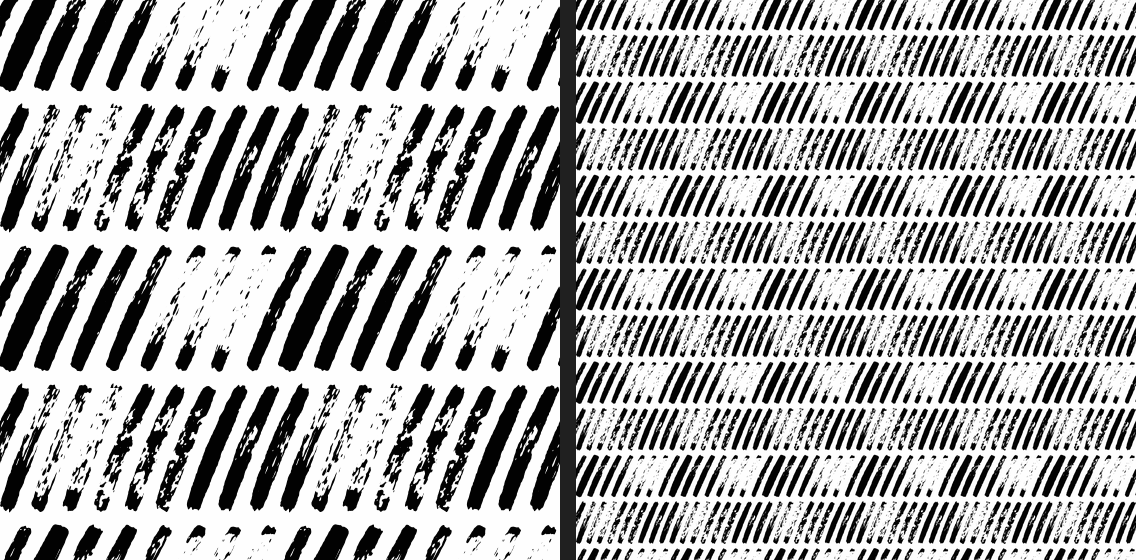
Left: one tile. Right: repeated 3 by 3.
Reproduce this pattern procedurally as a Shadertoy shader.

```glsl
// Slanted dry-brush strokes in alternating rows: one row of eight runs from
// loaded to dry, the next of nine is scuffed. Each stroke is a bowed rounded
// bar whose ink is a thresholded bristle noise, seeded by its wrapped index.

#define REPEATS 2.0      // tiles across and down
#define ROW_SHIFT 0.15   // lower border of the first row, in tiles
#define MARGIN 0.031     // gap below each stroke, in tiles
#define HEIGHT 0.437     // vertical extent of a stroke
#define FIRST_X 0.021    // foot of the first stroke
#define BOW 0.009        // sideways bulge at mid stroke
#define END_SLANT 0.36   // tilt of the stroke ends
#define CORNER 0.012     // rounding of the ends
#define EDGE_DRYNESS 0.45
#define SAMPLES 4        // antialiasing grid per axis
#define PAPER vec3(0.995)
#define INK vec3(0.008)

// Per stroke: ink at the middle, loaded length at foot, at head, blotchiness
const vec4 FADING[8] = vec4[8](
    vec4(1.60, 0.50, 0.30, 0.0), vec4(0.45, 0.82, 0.26, 0.1),
    vec4(0.82, 0.95, 0.22, 0.1), vec4(0.46, 0.80, 0.10, 0.2),
    vec4(0.27, 0.32, 0.09, 0.3), vec4(0.25, 0.24, 0.07, 0.4),
    vec4(0.14, 0.22, 0.07, 0.4), vec4(0.92, 0.50, 0.02, 0.0));
const vec4 SCUFFED[9] = vec4[9](
    vec4(0.53, 0.55, 0.02, 0.2), vec4(0.38, 0.12, 0.05, 0.4),
    vec4(0.29, 0.20, 0.01, 0.5), vec4(0.52, 0.02, 0.25, 1.0),
    vec4(0.57, 0.12, 0.20, 0.9), vec4(0.72, 0.02, 0.22, 0.9),
    vec4(1.60, 0.50, 0.30, 0.0), vec4(0.66, 0.50, 0.40, 0.3),
    vec4(0.92, 0.35, 0.25, 0.0));

float hash(vec2 p) {
    vec3 q = fract(p.xyx * 0.1031);
    q += dot(q, q.yzx + 33.33);
    return fract((q.x + q.y) * q.z);
}

float noise(vec2 p) {
    vec2 i = floor(p), f = fract(p);
    f = f * f * (3.0 - 2.0 * f);
    return mix(mix(hash(i), hash(i + vec2(1, 0)), f.x),
               mix(hash(i + vec2(0, 1)), hash(i + vec2(1, 1)), f.x), f.y);
}

// Bristle streaks or sponge-like blotches, spread to roughly 0..1
float bristles(vec2 q, float blotchy, vec2 seed) {
    float streaks = mix(noise(q * vec2(210, 9) + seed), noise(q * vec2(150, 62) + seed + 7.0), 0.55);
    float blotches = mix(noise(q * vec2(62, 38) + seed), noise(q * vec2(160, 95) + seed + 3.0), 0.45);
    return 0.5 + 2.1 * (mix(streaks, blotches, blotchy) - 0.5);
}

// Signed distance to the stroke outline with frayed ends and uneven sides
float outline(vec2 q, float halfWidth, float fray, vec2 seed) {
    float t = clamp(q.y / HEIGHT, 0.0, 1.0);
    float w = halfWidth * mix(0.8, 1.0, 4.0 * t * (1.0 - t));
    w += 0.004 * (noise(vec2(q.y * 45.0, sign(q.x) * 9.0) + seed) - 0.5);
    w += 0.002 * (noise(vec2(q.y * 160.0, sign(q.x) * 5.0) + seed) - 0.5);
    float along = abs(q.y + END_SLANT * q.x - 0.5 * HEIGHT) - 0.5 * HEIGHT;
    along += fray * (noise(vec2(q.x * 130.0, step(0.5, t) * 20.0) + seed) - 0.5);
    vec2 d = vec2((abs(q.x) - w) * 0.92, along) + CORNER;
    return length(max(d, 0.0)) + min(max(d.x, d.y), 0.0) - CORNER;
}

float inkAt(vec2 p, float pixel) {
    // Row and its stroke spacing
    float rows = (p.y - ROW_SHIFT) * 2.0;
    bool fading = mod(floor(rows), 2.0) > 0.5;
    float count = fading ? 8.0 : 9.0;
    float y = fract(rows) * 0.5 - MARGIN;
    float t = clamp(y / HEIGHT, 0.0, 1.0);

    // Nearest stroke along its bowed centre line
    float lean = fading ? 0.2 : 0.177;
    float x = p.x - FIRST_X - lean * y / HEIGHT + BOW * 4.0 * t * (1.0 - t);
    float k = floor(x * count + 0.5);
    float id = mod(k, count);
    vec2 q = vec2(x - k / count, y);
    vec2 seed = vec2(id * 37.0 + 11.0, fading ? 83.0 : 241.0);
    q.x += 0.004 * (hash(seed) - 0.5);

    // Outline
    float halfWidth = fading ? 0.029 + 0.015 * exp2(-id) : 0.032;
    float d = outline(q, halfWidth, fading ? 0.008 : 0.016, seed);

    // Ink load along the stroke, drier at its right side
    vec4 look = fading ? FADING[int(id)] : SCUFFED[int(id)];
    float load = max(1.0 - smoothstep(0.35 * look.y, look.y, t),
                     1.0 - smoothstep(0.5 * look.z, look.z, 1.0 - t));
    float cover = mix(look.x, 1.4, load);
    cover -= EDGE_DRYNESS * smoothstep(0.65, 1.05, q.x / halfWidth) * min(look.x, 1.0);
    float grain = bristles(q, look.w, seed);
    return smoothstep(-0.04, 0.04, cover - grain) * (1.0 - smoothstep(-0.5 * pixel, 0.5 * pixel, d));
}

void mainImage(out vec4 fragColor, in vec2 fragCoord) {
    vec2 scale = REPEATS / iResolution.xy;
    float ink = 0.0;
    for (int i = 0; i < SAMPLES * SAMPLES; i++) {
        vec2 offset = (vec2(i % SAMPLES, i / SAMPLES) + 0.5) / float(SAMPLES) - 0.5;
        ink += inkAt((fragCoord + offset) * scale, scale.y / float(SAMPLES));
    }
    fragColor = vec4(mix(PAPER, INK, ink / float(SAMPLES * SAMPLES)), 1.0);
}
```
